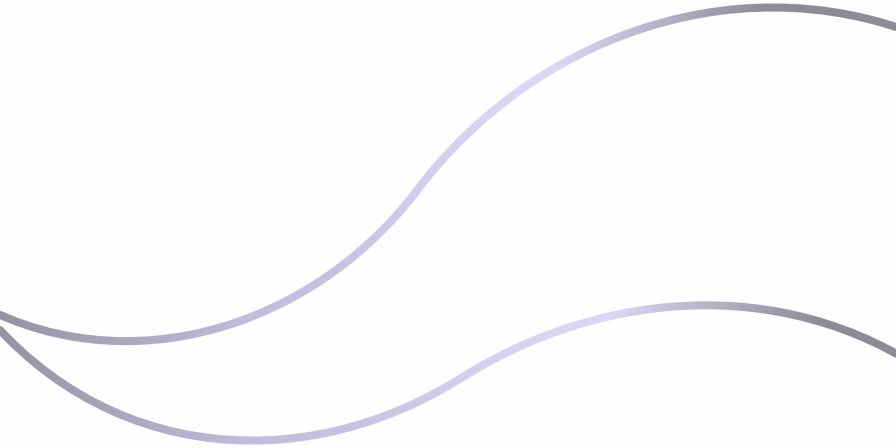
Give the GLSL for this background, as a Shadertoy shader.

```glsl
// Two thin ribbons sweep over a white ground, each made of two joined cubic arcs.
// The distance to each arc comes from short chords, and the stroke is tinted
// from grey through lavender to a pale highlight and back to grey.

float segmentDistance(vec2 p, vec2 a, vec2 b) {
    vec2 ab = b - a;
    float t = clamp(dot(p - a, ab) / dot(ab, ab), 0.0, 1.0);
    return length(p - a - ab * t);
}

vec2 cubicPoint(vec2 a, vec2 b, vec2 c, vec2 d, float t) {
    float s = 1.0 - t;
    return s * s * s * a + 3.0 * s * s * t * b + 3.0 * s * t * t * c + t * t * t * d;
}

float cubicDistance(vec2 p, vec2 a, vec2 b, vec2 c, vec2 d) {
    const int CHORDS = 28;
    float nearest = 10.0;
    vec2 previous = a;
    for (int i = 1; i <= CHORDS; i++) {
        vec2 next = cubicPoint(a, b, c, d, float(i) / float(CHORDS));
        nearest = min(nearest, segmentDistance(p, previous, next));
        previous = next;
    }
    return nearest;
}

// Tint along the ribbon; highlight is the x of its palest place
vec3 ribbonTint(float x, float highlight) {
    vec3 grey = vec3(0.58, 0.575, 0.63);
    vec3 lavender = vec3(0.765, 0.745, 0.87);
    vec3 pale = vec3(0.86, 0.845, 0.955);
    vec3 darkGrey = vec3(0.55, 0.545, 0.59);
    vec3 tint = mix(grey, lavender, clamp(x / 0.58, 0.0, 1.0));
    tint = mix(tint, pale, smoothstep(0.58, highlight, x));
    return mix(tint, darkGrey, clamp((x - highlight) / 0.47, 0.0, 1.0));
}

// Stroke coverage with a soft edge about one pixel wide
float strokeCoverage(float dist) {
    float pixel = 1.0 / iResolution.y;
    return 1.0 - smoothstep(-0.7 * pixel, 0.7 * pixel, dist - 0.009);
}

void mainImage(out vec4 fragColor, in vec2 fragCoord) {
    // The canvas spans 2 by 1 units
    vec2 p = fragCoord / iResolution.xy * vec2(2.0, 1.0);
    vec3 color = vec3(0.998);

    // Lower ribbon: deep trough, then a low crest
    vec2 lowerJoin = vec2(1.029, 0.156);
    float lower = min(
        cubicDistance(p, vec2(0.0, 0.263), vec2(0.281, -0.036), vec2(0.698, -0.052), lowerJoin),
        cubicDistance(p, lowerJoin, vec2(1.323, 0.341), vec2(1.693, 0.380), vec2(2.0, 0.211)));
    color = mix(color, ribbonTint(p.x, 1.36), strokeCoverage(lower));

    // Upper ribbon: shallow trough, then a tall crest
    vec2 upperJoin = vec2(0.943, 0.591);
    float upper = min(
        cubicDistance(p, vec2(0.0, 0.297), vec2(0.333, 0.151), vec2(0.724, 0.289), upperJoin),
        cubicDistance(p, upperJoin, vec2(1.195, 0.911), vec2(1.615, 1.065), vec2(2.0, 0.940)));
    color = mix(color, ribbonTint(p.x, 1.24), strokeCoverage(upper));

    fragColor = vec4(color, 1.0);
}
```
